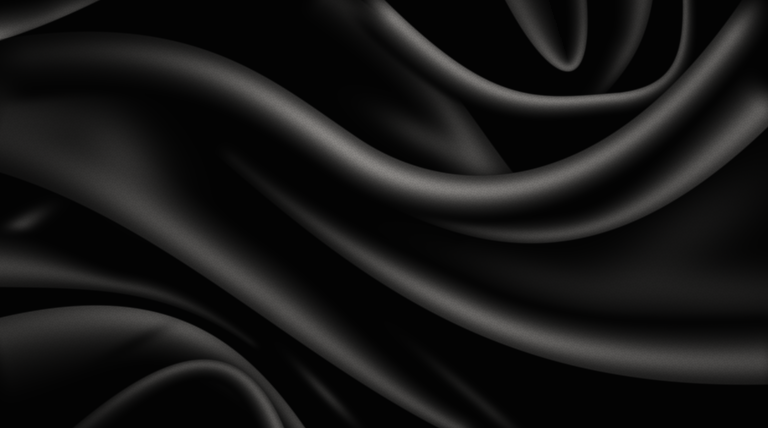
This texture is drawn by a WebGL 1 fragment shader. Its source:

```glsl
precision highp float;
// Draped black satin: soft-lit folds that sweep along curves and overlap.
uniform vec2 u_resolution;

const vec2 CLOTH_SIZE = vec2(7.68, 4.30);

vec2 bezier(vec2 a, vec2 b, vec2 c, vec2 d, float t) {
  float k = 1.0 - t;
  return k*k*k*a + 3.0*k*k*t*b + 3.0*k*t*t*c + t*t*t*d;
}

// Signed distance to a cubic curve (positive on its right hand) and position along it.
vec2 curve(vec2 p, vec2 a, vec2 b, vec2 c, vec2 d) {
  float t = 0.0, nearest = 1e5;
  for (int i = 0; i <= 12; i++) {
    float s = float(i) / 12.0;
    vec2 r = bezier(a, b, c, d, s) - p;
    float l = dot(r, r);
    if (l < nearest) { nearest = l; t = s; }
  }
  vec2 tangent = b - a;
  for (int i = 0; i < 4; i++) {
    float k = 1.0 - t;
    vec2 r = bezier(a, b, c, d, t) - p;
    tangent = 3.0 * (k*k*(b - a) + 2.0*k*t*(c - b) + t*t*(d - c));
    vec2 bend = 6.0 * (k*(c - 2.0*b + a) + t*(d - 2.0*c + b));
    float speed = dot(tangent, tangent);
    t = clamp(t - dot(r, tangent) / max(speed + dot(r, bend), 0.4*speed), 0.0, 1.0);
  }
  vec2 r = p - bezier(a, b, c, d, t);
  float side = tangent.x*r.y - tangent.y*r.x;
  return vec2(side < 0.0 ? -length(r) : length(r), t);
}

// Two curves end to end become one.
vec2 join(vec2 first, vec2 second) {
  return abs(first.x) < abs(second.x)
    ? vec2(first.x, 0.5*first.y) : vec2(second.x, 0.5 + 0.5*second.y);
}

// Start, middle and end values blended along a curve.
float along(vec3 k, float t) {
  return mix(mix(k.x, k.y, smoothstep(0.0, 0.5, t)), k.z, smoothstep(0.5, 1.0, t));
}

// Lays one fold over the cloth: crisp at the curve, a bright ridge, then a soft tail.
float fold(float base, vec2 st, vec3 widths, vec3 lights, float peak) {
  float w = along(widths, st.y);
  float x = st.x / w;
  float ends = smoothstep(0.0, 0.05, st.y) * smoothstep(1.0, 0.96, st.y);
  float cover = smoothstep(-0.012, 0.012, st.x) * (1.0 - smoothstep(0.85, 1.2, x));
  float body = smoothstep(-0.4, peak, x) * (1.0 - smoothstep(peak, 1.15, x));
  float offset = (x - peak) / 0.24;
  float ridge = exp(-offset * offset);
  float rim = exp(-max(st.x, 0.0) / 0.025);
  float roll = 0.72*pow(body, 1.5) + 0.5*ridge*body + 0.14*rim;
  float gap = max(max(-st.x, st.x - w), 0.0);
  float shaded = base * (1.0 - 0.6 * ends * exp(-gap / 0.14));
  return mix(shaded, along(lights, st.y) * roll, cover * ends);
}

float glow(vec2 p, vec2 center, vec2 radius, float angle) {
  vec2 q = p - center;
  float c = cos(angle), s = sin(angle);
  q = vec2(c*q.x + s*q.y, c*q.y - s*q.x) / radius;
  return exp(-dot(q, q));
}

// Broad sheen on the cloth lying below the folds.
float sheen(vec2 p) {
  float v = 0.10 * glow(p, vec2(7.1, 2.95), vec2(1.6, 0.28), 0.05);
  v += 0.07 * glow(p, vec2(6.9, 2.3), vec2(0.9, 0.35), -0.6);
  v += 0.05 * glow(p, vec2(5.2, 2.75), vec2(0.9, 0.2), 0.3);
  v += 0.30 * glow(p, vec2(0.12, 2.32), vec2(0.32, 0.08), -0.55);
  v += 0.16 * glow(p, vec2(3.25, 3.95), vec2(0.35, 0.05), 0.8);
  return v + 0.10 * glow(p, vec2(4.75, 4.0), vec2(0.6, 0.06), 0.7);
}

float upperFolds(float v, vec2 p) {
  v = fold(v, curve(p, vec2(3.2, -0.3), vec2(4.5, 0.6), vec2(4.6, 1.1), vec2(5.3, 1.95)),
    vec3(0.5, 0.45, 0.8), vec3(0.07, 0.15, 0.24), 0.3);
  v += 0.15 * glow(p, vec2(4.3, 1.42), vec2(0.5, 0.14), 0.5);
  v = fold(v, curve(p, vec2(6.55, -0.2), vec2(6.5, 0.4), vec2(6.3, 0.7), vec2(5.9, 1.1)),
    vec3(0.4, 0.3, 0.2), vec3(0.16, 0.14, 0.06), 0.25);
  v = fold(v, curve(p, vec2(5.85, -0.2), vec2(6.0, 1.1), vec2(5.5, 0.95), vec2(4.95, -0.2)),
    vec3(0.22, 0.18, 0.5), vec3(0.12, 0.28, 0.15), 0.2);
  vec2 edge = join(
    curve(p, vec2(3.65, -0.2), vec2(4.9, 1.1), vec2(5.3, 1.0), vec2(6.2, 0.93)),
    curve(p, vec2(6.2, 0.93), vec2(6.8, 0.85), vec2(6.85, 0.5), vec2(6.82, -0.2)));
  v = fold(v, edge, vec3(0.35, 0.22, 0.14), vec3(0.36, 0.35, 0.18), 0.2);
  return fold(v, curve(p, vec2(1.3, -0.15), vec2(0.8, 0.1), vec2(0.4, 0.3), vec2(-0.3, 0.5)),
    vec3(0.25, 0.3, 0.4), vec3(0.07, 0.2, 0.38), 0.1);
}

float lowerFolds(float v, vec2 p) {
  v = fold(v, curve(p, vec2(4.8, 4.5), vec2(3.0, 3.7), vec2(1.6, 2.1), vec2(-0.3, 1.65)),
    vec3(0.25, 0.6, 1.0), vec3(0.18, 0.25, 0.08), 0.3);
  v += 0.12 * glow(p, vec2(1.25, 1.55), vec2(0.55, 0.3), 0.85);
  v += 0.08 * glow(p, vec2(0.3, 1.1), vec2(0.6, 0.3), 0.1);
  v = fold(v, curve(p, vec2(2.6, 3.55), vec2(1.7, 2.85), vec2(0.9, 2.9), vec2(-0.2, 2.88)),
    vec3(0.1, 0.22, 0.6), vec3(0.05, 0.14, 0.18), 0.35);
  v = fold(v, curve(p, vec2(-0.3, 3.27), vec2(1.7, 2.7), vec2(2.5, 3.4), vec2(3.25, 4.6)),
    vec3(0.9, 0.5, 0.3), vec3(0.14, 0.26, 0.22), 0.14);
  v *= 1.0 - 0.6 * glow(p, vec2(1.3, 3.48), vec2(0.4, 0.07), -0.5);
  v = fold(v, curve(p, vec2(0.5, 4.5), vec2(1.6, 3.5), vec2(2.5, 3.1), vec2(2.95, 4.6)),
    vec3(0.25, 0.2, 0.25), vec3(0.06, 0.2, 0.25), 0.25);
  return fold(v, curve(p, vec2(8.0, 3.85), vec2(5.2, 4.0), vec2(3.8, 3.0), vec2(2.1, 1.5)),
    vec3(0.65, 0.45, 0.22), vec3(0.20, 0.30, 0.03), 0.36);
}

float sweepingFolds(float v, vec2 p) {
  v = fold(v, curve(p, vec2(7.95, 1.0), vec2(6.3, 2.75), vec2(5.0, 2.75), vec2(3.5, 1.85)),
    vec3(0.62, 0.28, 0.22), vec3(0.29, 0.22, 0.03), 0.28);
  vec2 crest = join(
    curve(p, vec2(-0.3, 0.45), vec2(1.9, 0.0), vec2(2.7, 0.8), vec2(3.6, 1.4)),
    curve(p, vec2(3.6, 1.4), vec2(4.5, 2.0), vec2(6.1, 2.1), vec2(7.55, -0.2)));
  return fold(v, crest, vec3(0.6, 0.47, 0.4), vec3(0.04, 0.40, 0.27), 0.34);
}

void main() {
  vec2 uv = gl_FragCoord.xy / u_resolution;
  vec2 p = vec2(uv.x, 1.0 - uv.y) * CLOTH_SIZE;
  float v = sweepingFolds(lowerFolds(upperFolds(sheen(p), p), p), p);
  // Fine weave from crossed sines.
  float weave = sin(p.x*131.0 + 2.0*sin(p.y*57.0)) * sin(p.y*137.0 + 2.0*sin(p.x*61.0));
  v *= 1.0 + 0.045 * weave;
  gl_FragColor = vec4(vec3(0.012) + v * vec3(1.02, 1.0, 0.98), 1.0);
}
```
